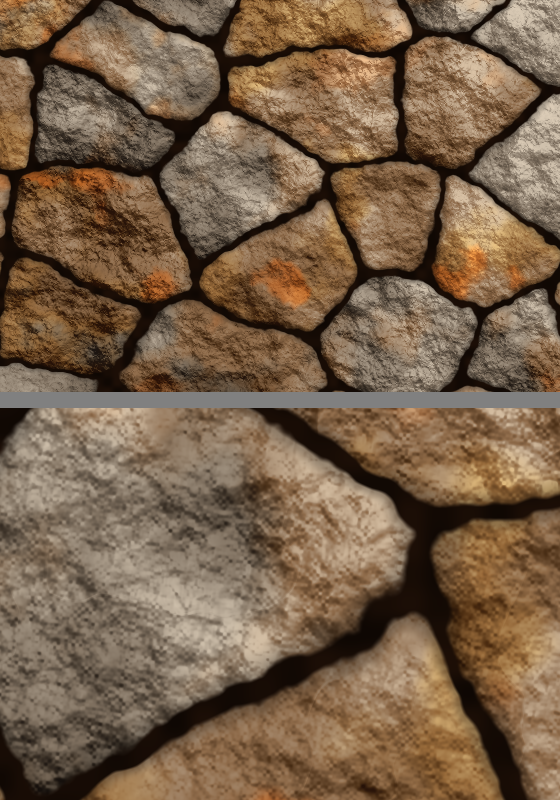
Top: the whole. Bottom: its middle third, enlarged.
Write a Shadertoy shader that draws this texture.

```glsl
// A dry stone wall in raking light: warped Voronoi cells form the stones,
// layered noise makes their rough relief, and a slope-lit tone is sent
// through an earth-colour ramp before grey, ochre and rust staining.

const vec2 STONES_PER_HEIGHT = vec2(2.9, 3.6);
const vec3 LIGHT_DIRECTION = vec3(0.36, 0.66, 0.66);
const vec3 GAP_COLOUR = vec3(0.075, 0.038, 0.016);
const vec3 EARTH_RAMP[6] = vec3[6](
    vec3(0.15, 0.07, 0.03), vec3(0.30, 0.19, 0.09), vec3(0.43, 0.31, 0.20),
    vec3(0.56, 0.42, 0.29), vec3(0.65, 0.54, 0.43), vec3(0.82, 0.73, 0.62));

struct Stone { float edge; vec2 id; };

// Randomness and noise
vec2 hash2(vec2 p) {
    vec3 q = fract(p.xyx * vec3(0.1031, 0.1030, 0.0973));
    q += dot(q, q.yzx + 33.33);
    return fract((q.xx + q.yz) * q.zy);
}

float valueNoise(vec2 p) {
    vec2 cell = floor(p), f = fract(p);
    f = f * f * f * (f * (f * 6.0 - 15.0) + 10.0);
    float low = mix(hash2(cell).x, hash2(cell + vec2(1, 0)).x, f.x);
    float high = mix(hash2(cell + vec2(0, 1)).x, hash2(cell + vec2(1, 1)).x, f.x);
    return mix(low, high, f.y);
}

float fbm(vec2 p, int octaves) {
    float sum = 0.0, amplitude = 0.5, total = 0.0;
    for (int i = 0; i < octaves; i++) {
        sum += amplitude * valueNoise(p);
        total += amplitude;
        amplitude *= 0.5;
        p = mat2(1.6, 1.2, -1.2, 1.6) * p + 7.3;
    }
    return sum / total;
}

float smoothMin(float a, float b, float k) {
    float h = max(k - abs(a - b), 0.0) / k;
    return min(a, b) - h * h * k * 0.25;
}

// Stone layout: nearest seed, then rounded distance to the cell border
vec2 seedPoint(vec2 cell) {
    return cell + 0.5 + 0.86 * (hash2(cell + 41.0) - 0.5);
}

Stone findStone(vec2 p) {
    vec2 wobble = vec2(valueNoise(p * 5.0), valueNoise(p * 5.0 + 31.0)) - 0.5;
    vec2 chips = vec2(fbm(p * 24.0, 3), fbm(p * 24.0 + 57.0, 3)) - 0.5;
    p += 0.045 * wobble + 0.022 * chips;
    p = mat2(0.97, 0.24, -0.24, 0.97) * p * STONES_PER_HEIGHT;
    vec2 base = floor(p), id = base;
    float nearest = 1e3;
    for (int y = -1; y <= 1; y++)
    for (int x = -1; x <= 1; x++) {
        vec2 cell = base + vec2(x, y);
        float d = length(seedPoint(cell) - p);
        if (d < nearest) { nearest = d; id = cell; }
    }
    vec2 home = seedPoint(id);
    float edge = 1e3;
    for (int y = -2; y <= 2; y++)
    for (int x = -2; x <= 2; x++) {
        if (x == 0 && y == 0) continue;
        vec2 other = seedPoint(id + vec2(x, y));
        float border = dot(0.5 * (home + other) - p, normalize(other - home));
        edge = smoothMin(edge, border, 0.09);
    }
    return Stone(edge / 3.25, id);
}

// Relief: bevelled rim, tilted face, craggy ledges and fine grain
float reliefHeight(vec2 p) {
    Stone stone = findStone(p);
    vec2 traits = hash2(stone.id + 9.0);
    vec2 q = p + traits * 13.0;
    float rim = 0.024 * (1.0 - exp(-max(stone.edge, 0.0) / 0.018));
    float tilt = dot(p, hash2(stone.id + 23.0) - 0.5) * 0.28;
    float ledges = abs(fbm(q * 6.0, 4) - 0.5);
    float grain = fbm(q * 10.0, 6);
    return rim + tilt + mix(0.6, 1.15, traits.x) * (0.105 * grain - 0.07 * ledges);
}

vec3 reliefNormal(vec2 p, float delta) {
    float h = reliefHeight(p);
    float dx = reliefHeight(p + vec2(delta, 0)) - h;
    float dy = reliefHeight(p + vec2(0, delta)) - h;
    return normalize(vec3(-dx, -dy, delta));
}

// Colour
vec3 earthColour(float tone) {
    float t = clamp(tone, 0.0, 1.0) * 5.0;
    vec3 colour = EARTH_RAMP[0];
    for (int i = 1; i < 6; i++)
        colour = mix(colour, EARTH_RAMP[i], clamp(t - float(i - 1), 0.0, 1.0));
    return colour * (1.0 + 0.4 * clamp(tone - 1.0, 0.0, 0.4));
}

vec3 stainStone(vec3 colour, vec2 p, vec2 id) {
    vec2 kind = hash2(id + 71.0);
    float patches = fbm(p * 5.0 + kind * 19.0, 5);
    float greyness = smoothstep(0.6, 0.8, kind.x + 0.9 * (patches - 0.5));
    float ochre = smoothstep(0.46, 0.66, patches) * (1.0 - greyness);
    float rust = smoothstep(0.55, 0.7, fbm(p * 7.0 + 83.0, 5)) * kind.y * (1.0 - greyness);
    float luma = dot(colour, vec3(0.3, 0.59, 0.11));
    colour = mix(colour, luma * vec3(1.06, 1.0, 0.91), 0.72 * greyness);
    colour *= mix(vec3(1), vec3(1.06, 0.99, 0.78), ochre);
    return colour * mix(vec3(1), vec3(1.2, 0.91, 0.6), rust);
}

void mainImage(out vec4 fragColor, in vec2 fragCoord) {
    vec2 p = fragCoord / iResolution.y;
    vec2 uv = fragCoord / iResolution.xy;
    Stone stone = findStone(p);

    float lit = dot(reliefNormal(p, 0.0024), LIGHT_DIRECTION) - LIGHT_DIRECTION.z;
    float mottling = fbm(p * 8.0 + stone.id * 3.7, 5) - 0.5;
    float speckle = valueNoise(p * 150.0) - 0.5;
    float stoneBias = hash2(stone.id + 5.0).y - 0.5;
    float lampFalloff = dot(uv - 0.5, vec2(0.22, 0.2));
    float tone = 0.63 + 0.52 * lit + 0.7 * mottling + 0.07 * speckle
               + 0.16 * stoneBias + lampFalloff;
    vec3 colour = stainStone(earthColour(tone), p, stone.id);

    // Recessed joints with a soft contact shadow
    float gap = mix(0.003, 0.011, valueNoise(p * 6.0 + 11.0));
    float shade = mix(0.7, 1.0, smoothstep(gap, gap + 0.018, stone.edge));
    float face = smoothstep(gap - 0.001, gap + 0.004, stone.edge);
    colour = mix(GAP_COLOUR * (0.7 + 0.8 * valueNoise(p * 40.0)), colour * shade, face);
    fragColor = vec4(colour, 1.0);
}
```
